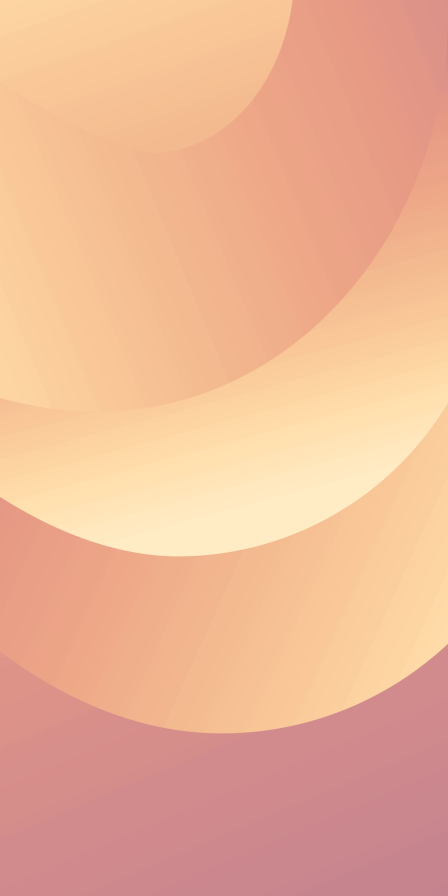
Write a WebGL 2 fragment shader that draws this background.

```glsl
#version 300 es
precision highp float;

uniform vec2 u_resolution;
out vec4 fragColor;

#define BANDS_PER_TONE 3.0
#define BAND_STRENGTH 0.45
#define EDGE_SOFTNESS 0.7

// Tones from mauve shade to cream light
const vec3 TONES[8] = vec3[8](
    vec3(0.76, 0.51, 0.56), vec3(0.83, 0.55, 0.55),
    vec3(0.90, 0.60, 0.52), vec3(0.93, 0.65, 0.53),
    vec3(0.95, 0.72, 0.56), vec3(0.98, 0.79, 0.60),
    vec3(1.00, 0.87, 0.67), vec3(1.00, 0.92, 0.77));

vec3 toneColor(float tone) {
    tone = clamp(tone, 0.0, 6.999);
    int i = int(tone);
    return mix(TONES[i], TONES[i + 1], fract(tone));
}

// Linear ramp along a direction, partly stepped into slanted bands
vec3 bandedRamp(vec2 p, vec2 direction, float start, float rate) {
    float tone = start + rate * dot(p, direction);
    float band = tone * BANDS_PER_TONE;
    float pixel = BANDS_PER_TONE * abs(rate) / u_resolution.x;
    float f = fract(band);
    float stepped = floor(band) + smoothstep(1.0 - 1.5 * pixel, 1.0, f);
    return toneColor(mix(tone, (stepped + 0.5) / BANDS_PER_TONE, BAND_STRENGTH));
}

// Distance inside a bowl: power curve left of its lowest point, ellipse to the right
float bowlDistance(vec2 p, vec2 lowest, vec2 radii, float leftRise, float power) {
    if (p.x < lowest.x) {
        float run = (lowest.x - p.x) / lowest.x;
        float edge = lowest.y - leftRise * pow(run, power);
        float slope = leftRise * power * pow(run, power - 1.0) / lowest.x;
        return (edge - p.y) / sqrt(1.0 + slope * slope);
    }
    vec2 center = lowest - vec2(0.0, radii.y);
    vec2 q = vec2(p.x - center.x, max(p.y - center.y, 0.0)) / radii;
    float len = length(q);
    return (1.0 - len) * len / max(length(q / radii), 1e-4);
}

float coverage(float distanceInside) {
    float soft = EDGE_SOFTNESS / u_resolution.x;
    return smoothstep(-soft, soft, distanceInside);
}

void main() {
    // Canvas is 1 wide and 2 tall, measured down from the top left
    vec2 uv = gl_FragCoord.xy / u_resolution;
    vec2 p = vec2(uv.x, 2.0 * (1.0 - uv.y));

    // Mauve ground
    vec3 color = bandedRamp(p, vec2(0.39, 0.92), 4.1, -1.8);

    // Coral to peach bowl
    float bowl = bowlDistance(p, vec2(0.495, 1.637), vec2(0.737), 0.182, 2.0);
    color = mix(color, bandedRamp(p, vec2(0.91, 0.41), 0.16, 3.84), coverage(bowl));

    // Cream bowl
    bowl = bowlDistance(p, vec2(0.396, 1.242), vec2(0.703), 0.133, 1.9);
    color = mix(color, bandedRamp(p, vec2(0.26, 0.965), -1.51, 6.9), coverage(bowl));

    // Large peach to coral bowl
    bowl = bowlDistance(p, vec2(0.221, 0.919), vec2(0.779, 0.888), 0.031, 2.0);
    color = mix(color, bandedRamp(p, vec2(0.92, -0.38), 4.5, -3.46), coverage(bowl));

    // Small upper bowl
    bowl = bowlDistance(p, vec2(0.339, 0.341), vec2(0.318, 0.404), 0.159, 1.42);
    color = mix(color, bandedRamp(p, vec2(0.33, 0.944), 5.6, -3.53), coverage(bowl));

    fragColor = vec4(color, 1.0);
}
```
